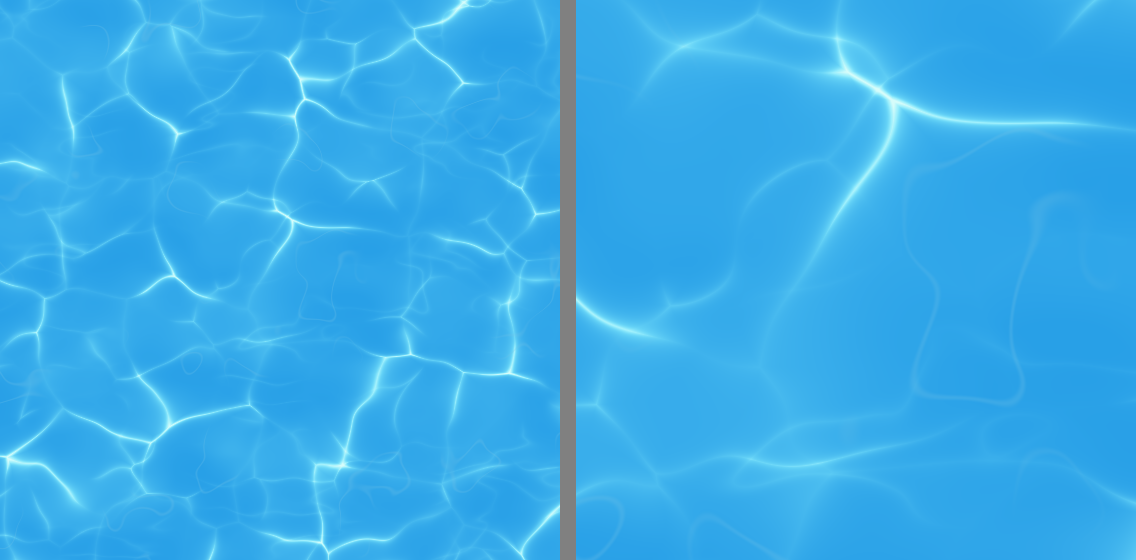
Left, the full canvas; right, a detail of the centre.
Reproduce this texture procedurally as a three.js fragment shader.

```glsl
// Sunlit pool water: a bright, broken net of caustic lines over soft blue haze.
// Two warped cellular webs make the net and its fainter echo; layered sines
// make the haze, the flat wisps and the thin pale threads.

varying vec2 vUv;

vec2 hash2(vec2 cell) {
  vec2 k = vec2(dot(cell, vec2(127.1, 311.7)), dot(cell, vec2(269.5, 183.3)));
  return fract(sin(k) * 43758.5);
}

mat2 rotate(float angle) {
  float c = cos(angle), s = sin(angle);
  return mat2(c, s, -s, c);
}

// Layered bent sines, roughly -1 to 1
float ripples(vec2 p) {
  float sum = 0.0, amp = 0.5;
  for (int i = 0; i < 4; i++) {
    p = mat2(0.8, 0.6, -0.6, 0.8) * p * 1.45 + 1.7;
    sum += amp * sin(p.x + 1.3 * sin(p.y));
    amp *= 0.65;
  }
  return sum;
}

vec2 warp(vec2 p, float amount) {
  return p + amount * vec2(ripples(p * 12.0), ripples(p * 12.0 + 40.0));
}

// Gaps from the nearest cell point to the second (edges) and third (corners)
vec2 cellGaps(vec2 p) {
  vec2 base = floor(p);
  vec3 near = vec3(9.0);
  for (int y = -2; y <= 2; y++) {
    for (int x = -2; x <= 2; x++) {
      vec2 cell = base + vec2(float(x), float(y));
      float d = length(cell + 0.1 + 0.8 * hash2(cell) - p);
      if (d < near.x) near = vec3(d, near.xy);
      else if (d < near.y) near = vec3(near.x, d, near.y);
      else near.z = min(near.z, d);
    }
  }
  return near.yz - near.x;
}

// Sharp line core, soft halo and a spark where lines meet
float caustics(vec2 p, float strength) {
  vec2 gap = cellGaps(p);
  float core = exp(-gap.x / 0.045);
  float halo = exp(-gap.x * 5.0);
  float spark = exp(-gap.y * 12.0);
  return strength * (0.85 * core + 0.24 * halo + 0.7 * spark * core) + 0.06 * halo;
}

void main() {
  vec2 uv = vUv;

  // Broad haze
  float light = 0.07 + 0.12 * ripples(uv * vec2(9.0, 12.0) + 3.0);
  light = max(light, 0.0);

  // Main net, fading in and out along its lines
  float strength = mix(0.1, 1.0, smoothstep(-0.45, 0.75, ripples(uv * 11.0 + 20.0)));
  light += caustics(rotate(0.2) * warp(uv, 0.022) * vec2(5.2, 6.0) + 3.0, strength);

  // Fainter, flatter echo of the net
  float echo = smoothstep(-0.2, 0.9, ripples(uv * 13.0 + 61.0));
  vec2 echoPos = rotate(-0.3) * warp(uv + 5.0, 0.03) * vec2(5.5, 8.5);
  light += 0.5 * caustics(echoPos, echo);

  // Flat wisps
  float wisp = pow(max(1.0 - abs(ripples(warp(uv, 0.02) * vec2(12.0, 27.0))), 0.0), 7.0);
  light += 0.2 * wisp * smoothstep(-0.1, 0.8, ripples(uv * 9.0 + 33.0));

  // Deep blue to cyan, then near white at the brightest
  vec3 deepBlue = vec3(0.155, 0.625, 0.905);
  vec3 paleCyan = vec3(0.45, 0.87, 0.98);
  vec3 glint = vec3(0.84, 0.99, 0.98);
  vec3 color = mix(deepBlue, paleCyan, min(light, 1.15));
  color = mix(color, glint, smoothstep(0.75, 1.8, light));

  // Thin greyish threads
  float thread = 1.0 - smoothstep(0.0, 0.06, abs(ripples(uv * 15.0 + 7.0) - 0.4));
  thread *= smoothstep(-0.1, 0.6, ripples(uv * 10.0 + 80.0));
  color = mix(color, vec3(0.45, 0.76, 0.90), 0.25 * thread);

  gl_FragColor = vec4(color, 1.0);
}
```
